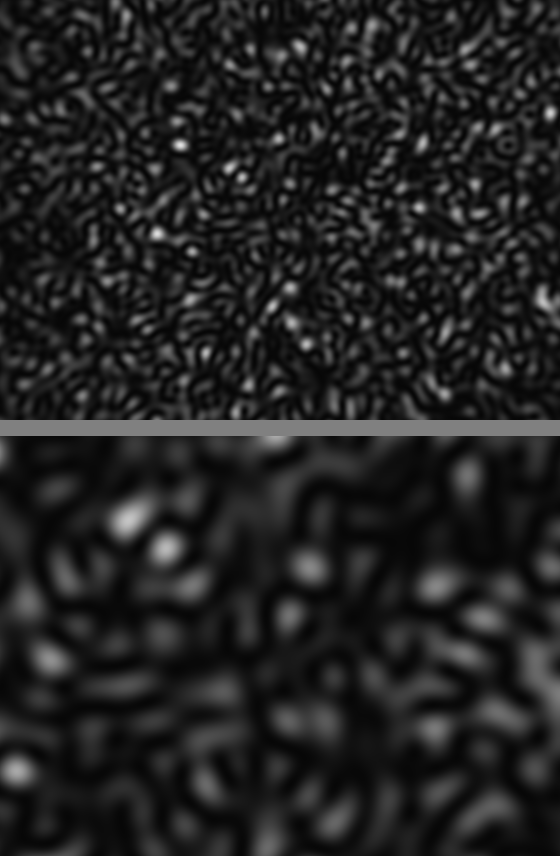
Top: the whole. Bottom: its middle third, enlarged.
Reproduce this texture procedurally as a WebGL 2 fragment shader.

```glsl
#version 300 es
precision highp float;
// Monochrome laser speckle: soft bright grains among thin dark gaps.
// Many plane waves with random phases are summed as a complex field,
// and the squared length of that field gives the brightness.

uniform vec2 u_resolution;
out vec4 fragColor;

const int   WAVE_COUNT   = 150;
const float MAX_FREQ     = 137.0;   // radians per canvas height, sets grain size
const float FREQ_JITTER  = 0.9;     // irregularity of the wave directions
const float BLACK_LEVEL  = 0.028;
const float MEAN_LIGHT   = 0.120;   // average brightness at the centre
const float EDGE_FALLOFF = 0.42;    // dimming with squared radius
const float EDGE_STRETCH = 0.15;    // radial lengthening of outer grains
const vec2  BEAM_CENTER  = vec2(0.04, 0.06);
const float GOLDEN_ANGLE = 2.399963;
const float TAU          = 6.283185;

// Three random values in 0..1 from one number
vec3 hash31(float n) {
    vec3 h = fract(vec3(n) * vec3(0.1031, 0.1030, 0.0973));
    h += dot(h, h.yzx + 33.33);
    return fract((h.xxy + h.yzz) * h.zyx);
}

// Wave vectors fill a disc evenly, so grains have no preferred direction
float speckle(vec2 p) {
    vec2 field = vec2(0.0);
    for (int i = 0; i < WAVE_COUNT; i++) {
        float n = float(i);
        vec3 rnd = hash31(n + 17.0);
        float share = (n + 0.5 + FREQ_JITTER * (rnd.x - 0.5)) / float(WAVE_COUNT);
        float angle = n * GOLDEN_ANGLE + FREQ_JITTER * (rnd.y - 0.5);
        vec2 wave = MAX_FREQ * sqrt(share) * vec2(cos(angle), sin(angle));
        float phase = dot(wave, p) + TAU * rnd.z;
        field += vec2(cos(phase), sin(phase));
    }
    return dot(field, field) / float(WAVE_COUNT);
}

void main() {
    // Centred coordinates, one unit per canvas height
    vec2 p = (gl_FragCoord.xy - 0.5 * u_resolution) / u_resolution.y - BEAM_CENTER;
    float r2 = dot(p, p);

    // Grains and the broad beam that lights them
    float grains = speckle(p * (1.0 - EDGE_STRETCH * r2));
    float beam = MEAN_LIGHT * (1.0 - EDGE_FALLOFF * r2);

    // Gentle shoulder keeps the rare peaks below white
    float light = beam * grains;
    light /= 1.0 + 0.15 * light;

    fragColor = vec4(vec3(BLACK_LEVEL + light), 1.0);
}
```
